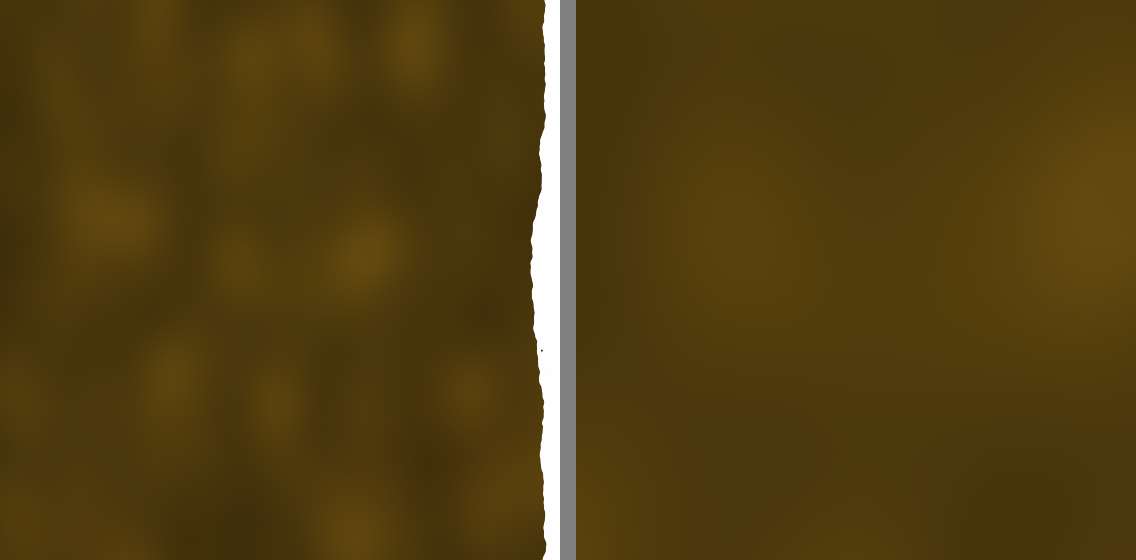
Left, the full canvas; right, a detail of the centre.
Write a three.js fragment shader that draws this texture.

```glsl
// Dark olive-brown, softly blurred mottling that ends at a torn white right edge.
// Gradient noise lays the broad shading, jittered upright Gaussian blobs add the
// glowing patches, and a one-dimensional noise profile cuts the ragged margin.

varying vec2 vUv;

#define DARK_BROWN vec3(0.235, 0.175, 0.040)
#define LIGHT_BROWN vec3(0.385, 0.283, 0.054)
#define PAPER_WHITE vec3(0.995)
#define BLOB_GRID vec2(5.6, 4.6)
#define BLOB_CHANCE 0.66
#define BASE_TONE 0.27
#define SHADE_DEPTH 0.42
#define EDGE_X 0.969
#define DIP_DEPTH 0.020
#define EDGE_BLUR 0.001

float hash(vec2 p) {
  return fract(sin(dot(p, vec2(127.1, 311.7))) * 43758.55);
}

vec2 hash2(vec2 p) {
  return vec2(hash(p), hash(p + 57.3));
}

vec2 randomGradient(vec2 cell) {
  float angle = 6.2832 * hash(cell);
  return vec2(cos(angle), sin(angle));
}

// Gradient noise, roughly -0.7 to 0.7
float gradientNoise(vec2 p) {
  vec2 i = floor(p);
  vec2 f = fract(p);
  vec2 u = f * f * f * (f * (f * 6.0 - 15.0) + 10.0);
  vec2 e = vec2(0.0, 1.0);
  float a = dot(randomGradient(i), f);
  float b = dot(randomGradient(i + e.yx), f - e.yx);
  float c = dot(randomGradient(i + e.xy), f - e.xy);
  float d = dot(randomGradient(i + e.yy), f - e.yy);
  return mix(mix(a, b, u.x), mix(c, d, u.x), u.y);
}

// Broad shading: two octaves, stretched upright
float softShade(vec2 uv) {
  return gradientNoise(uv * vec2(4.6, 3.4) + 3.7)
       + 0.45 * gradientNoise(uv * vec2(9.5, 7.0) + 17.2);
}

// Soft glowing patches, one at most per grid cell
float glowBlobs(vec2 uv) {
  vec2 p = uv * BLOB_GRID;
  vec2 home = floor(p);
  float glow = 0.0;
  for (int y = -1; y <= 1; y++) {
    for (int x = -1; x <= 1; x++) {
      vec2 cell = home + vec2(float(x), float(y));
      vec2 center = cell + 0.5 + 0.75 * (hash2(cell + 9.1) - 0.5);
      vec2 d = p - center;
      d.x += d.y * 0.5 * (hash(cell + 31.7) - 0.5);
      vec2 spread = mix(vec2(0.20, 0.24), vec2(0.31, 0.38), hash2(cell + 71.9));
      float weight = step(hash(cell + 4.3), BLOB_CHANCE) * mix(0.25, 0.6, hash(cell + 13.5));
      d /= spread;
      glow += weight * exp(-0.5 * dot(d, d));
    }
  }
  return glow;
}

// One bell-shaped bite out of the margin near mid height
float edgeDip(float y) {
  float d = (y - 0.5) / 0.085;
  return exp(-0.5 * d * d);
}

// Horizontal position of the torn edge at height y
float tornEdge(float y) {
  float wave = 0.012 * gradientNoise(vec2(y * 9.0, 2.3));
  float ragged = 0.007 * gradientNoise(vec2(y * 27.0, 8.6));
  float fray = 0.003 * gradientNoise(vec2(y * 85.0, 5.4));
  return EDGE_X - DIP_DEPTH * edgeDip(y) + wave + ragged + fray;
}

void main() {
  // Mottled brown surface
  float tone = BASE_TONE + SHADE_DEPTH * softShade(vUv) + glowBlobs(vUv);
  tone = clamp(tone, 0.06, 1.0);
  vec3 surface = mix(DARK_BROWN, LIGHT_BROWN, tone);

  // Gentle drift between olive and reddish brown
  surface.g += 0.010 * gradientNoise(vUv * 3.1 + 41.0);

  // Torn margin with a few flecks left beside the bite
  float past = vUv.x - tornEdge(vUv.y);
  float paper = smoothstep(-EDGE_BLUR, EDGE_BLUR, past);
  float nearBite = edgeDip(vUv.y + 0.05) * (1.0 - smoothstep(0.018, 0.026, past));
  float fleck = smoothstep(0.50, 0.58, gradientNoise(vUv * vec2(170.0, 95.0)));
  paper *= 1.0 - fleck * smoothstep(0.3, 0.5, nearBite);

  gl_FragColor = vec4(mix(surface, PAPER_WHITE, paper), 1.0);
}
```
